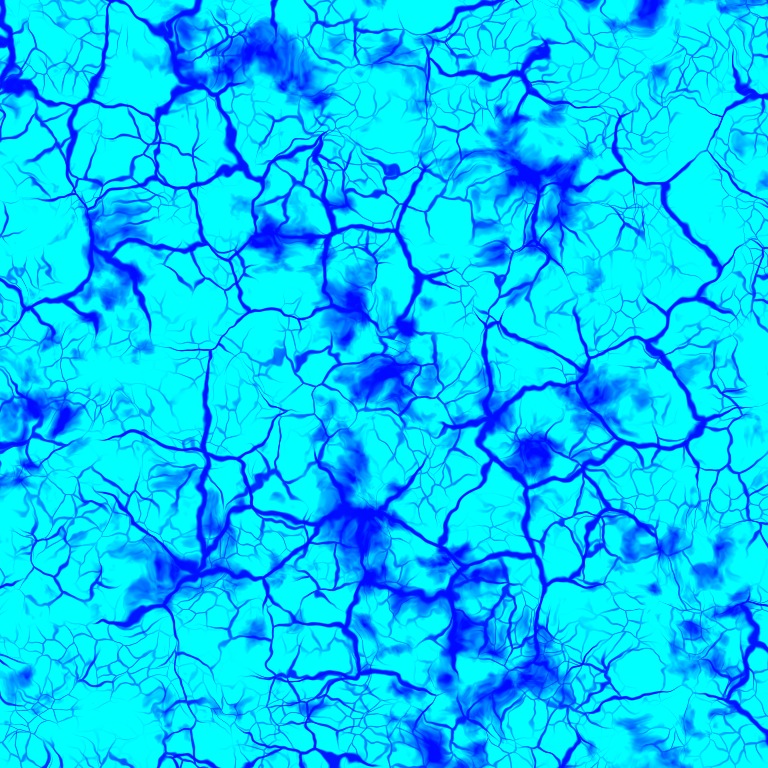
Give the GLSL for this texture, as a WebGL 1 fragment shader.

```glsl
precision highp float;
// Cracked cyan glaze with blue stains: three scales of warped Voronoi borders
// form the cracks, and layered value noise forms ragged stains that gather
// along the widest cracks.
uniform vec2 u_resolution;

#define CRACK_SCALE 9.0
#define VEIN_SCALE 20.0
#define HAIR_SCALE 42.0
#define CRACK_WIDTH 0.042
#define WARP_SCALE 15.0
#define WARP_AMOUNT 0.065
#define BLOTCH_SCALE 9.0
#define GRAIN_SCALE 38.0
#define STAIN_START 0.60
#define STAIN_FULL 0.94
#define GLAZE vec3(0.0, 1.0, 1.0)
#define INK vec3(0.0, 0.04, 1.0)

float hash(vec2 p) {
  return fract(sin(dot(p, vec2(127.1, 311.7))) * 43758.55);
}

vec2 hash2(vec2 p) {
  return vec2(hash(p), hash(p + 57.3));
}

float valueNoise(vec2 p) {
  vec2 cell = floor(p);
  vec2 f = fract(p);
  f = f * f * (3.0 - 2.0 * f);
  float low = mix(hash(cell), hash(cell + vec2(1.0, 0.0)), f.x);
  float high = mix(hash(cell + vec2(0.0, 1.0)), hash(cell + 1.0), f.x);
  return mix(low, high, f.y);
}

// Four octaves, each turned to hide the lattice; result spans 0 to 1.
float fbm(vec2 p) {
  float sum = 0.0;
  float weight = 0.533;
  for (int i = 0; i < 4; i++) {
    sum += weight * valueNoise(p);
    p = mat2(1.6, 1.2, -1.2, 1.6) * p + 7.7;
    weight *= 0.5;
  }
  return sum;
}

// Distance to the nearest Voronoi border, in cell units.
float borderDistance(vec2 p) {
  vec2 cell = floor(p);
  vec2 f = fract(p);
  vec2 nearest = vec2(0.0);
  float best = 8.0;
  for (int y = -1; y <= 1; y++) {
    for (int x = -1; x <= 1; x++) {
      vec2 offset = vec2(float(x), float(y));
      vec2 r = offset + hash2(cell + offset) - f;
      float d = dot(r, r);
      if (d < best) {
        best = d;
        nearest = r;
      }
    }
  }
  float border = 8.0;
  for (int y = -2; y <= 2; y++) {
    for (int x = -2; x <= 2; x++) {
      vec2 offset = vec2(float(x), float(y));
      vec2 r = offset + hash2(cell + offset) - f;
      vec2 gap = r - nearest;
      if (dot(gap, gap) > 0.0001) {
        border = min(border, dot(0.5 * (r + nearest), normalize(gap)));
      }
    }
  }
  return border;
}

// Soft line of the given half width; scale turns pixels into cell units.
float line(float d, float halfWidth, float scale) {
  float pixel = scale / u_resolution.y;
  return 1.0 - smoothstep(halfWidth * 0.4, halfWidth + pixel, d);
}

void main() {
  vec2 uv = gl_FragCoord.xy / u_resolution.y;
  vec2 warp = vec2(fbm(uv * WARP_SCALE), fbm(uv * WARP_SCALE + 31.4)) - 0.5;
  vec2 p = uv + warp * WARP_AMOUNT;

  // Cracks that swell, thin out and break off
  float crackDist = borderDistance(p * CRACK_SCALE);
  float swell = smoothstep(0.25, 0.85, valueNoise(uv * 11.0 + 3.1));
  float crack = line(crackDist, CRACK_WIDTH * swell, CRACK_SCALE);
  crack *= smoothstep(0.0, 0.3, swell) * 0.95;

  float veinDist = borderDistance(p * VEIN_SCALE + 5.3);
  float veinPresence = smoothstep(0.35, 0.8, valueNoise(uv * 17.0 + 8.9));
  float vein = line(veinDist, 0.035 * veinPresence, VEIN_SCALE) * veinPresence * 0.85;

  float hairDist = borderDistance(p * HAIR_SCALE + 9.6);
  float hairPresence = smoothstep(0.35, 0.85, valueNoise(uv * 23.0 + 14.2));
  float hair = line(hairDist, 0.03, HAIR_SCALE) * hairPresence * 0.5;

  // Ragged stains: broad blotches broken up by fine grain
  float blotch = fbm(uv * BLOTCH_SCALE + 21.7);
  float grain = fbm(p * GRAIN_SCALE + 43.9) - 0.5;
  float halo = 0.12 * exp(-8.0 * crackDist);
  float stain = blotch + 0.9 * grain + halo;
  stain = clamp((stain - STAIN_START) / (STAIN_FULL - STAIN_START), 0.0, 1.0);

  float clear = (1.0 - stain) * (1.0 - crack) * (1.0 - vein) * (1.0 - hair);
  gl_FragColor = vec4(mix(INK, GLAZE, clear), 1.0);
}
```
